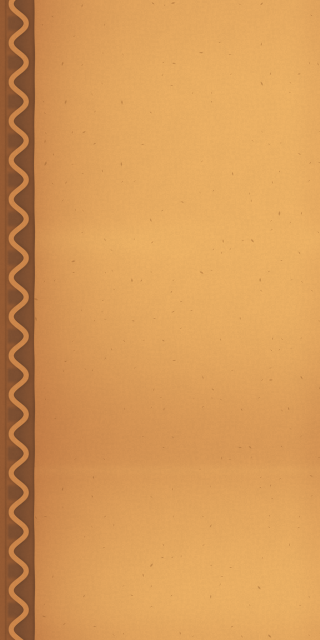
Write a Shadertoy shader that draws this background.

```glsl
// Warm kraft paper sheet with a corrugated cardboard edge along the left.
// Broad gaussian shading lights the sheet; a sine ribbon forms the flute,
// and layered sines, hashed grain and cellular flecks give the fibre.

#define SPINE_WIDTH 0.0540
#define WAVE_PERIOD 0.0611
#define WAVE_CREST 0.9635
#define WAVE_CENTER 0.0292
#define WAVE_AMPLITUDE 0.0117
#define RIBBON_HALF 0.0041
#define GRAIN_AMOUNT 0.035
#define FLECK_CELLS 65.0

const float TAU = 6.2831853;
const vec3 PAPER_LIGHT = vec3(0.920, 0.690, 0.390);
const vec3 PAPER_SHADE = vec3(0.765, 0.490, 0.275);
const vec3 RIBBON = vec3(0.800, 0.525, 0.290);
const vec3 SPINE_BROWN = vec3(0.585, 0.355, 0.200);
const vec3 SPINE_DARK = vec3(0.470, 0.300, 0.190);
const vec3 FLECK = vec3(0.570, 0.350, 0.160);

float hash(vec2 p) {
    vec3 q = fract(vec3(p.xyx) * 0.1031);
    q += dot(q, q.yzx + 33.33);
    return fract((q.x + q.y) * q.z);
}

float bell(float x, float center, float width) {
    float d = (x - center) / width;
    return exp(-d * d);
}

// Fine grain plus faint woven fibres, centred on zero.
float paperGrain(vec2 p) {
    float fine = hash(floor(p * 512.0)) - 0.5;
    float coarse = hash(floor(p * 210.0) + 71.0) - 0.5;
    float weave = sin(p.x * 730.0 + 2.0 * sin(p.y * 67.0))
                + sin(p.y * 810.0 + 2.0 * sin(p.x * 83.0));
    float mottle = sin(p.x * 61.0 + 3.0 * sin(p.y * 29.0))
                 * sin(p.y * 47.0 + 2.0 * sin(p.x * 37.0));
    return 0.55 * fine + 0.25 * coarse + 0.07 * weave + 0.12 * mottle;
}

// Sparse tilted specks, at most one in each cell.
float flecks(vec2 p, float px) {
    vec2 cell = floor(p * FLECK_CELLS);
    float seed = hash(cell + 13.0);
    vec2 center = 0.3 + 0.4 * vec2(hash(cell + 3.0), hash(cell + 29.0));
    vec2 d = fract(p * FLECK_CELLS) - center;
    float angle = TAU * hash(cell + 47.0);
    d = mat2(cos(angle), -sin(angle), sin(angle), cos(angle)) * d;
    float size = mix(0.035, 0.11, pow(hash(cell + 61.0), 4.0));
    float dist = length(d * vec2(0.6, 1.3)) - size;
    float soft = px * FLECK_CELLS;
    return step(0.87, seed) * (1.0 - smoothstep(-soft, soft, dist));
}

// Sheet light: shaded left side, a dim band below and a pale fold above it.
vec3 paperColor(vec2 uv) {
    float reach = 0.19 + 0.05 * bell(uv.y, 0.35, 0.14)
                - 0.04 * bell(uv.y, 0.60, 0.06);
    float left = exp(-max(uv.x - 0.10, 0.0) / reach);
    float band = uv.y > 0.30 ? bell(uv.y, 0.30, 0.14) : bell(uv.y, 0.30, 0.08);
    float shade = 0.80 * left + 0.43 * band * (1.0 - 0.45 * left);
    shade += 0.13 * smoothstep(0.85, 1.0, uv.y);
    shade += 0.15 * bell(uv.y, 0.0, 0.035);
    shade += 0.12 * smoothstep(0.90, 1.0, uv.x);
    shade += 0.10 * bell(uv.y, 0.18, 0.06);
    shade -= 0.10 * bell(uv.y, 0.625, 0.022);
    shade -= 0.07 * bell(uv.y, 0.265, 0.008);
    return mix(PAPER_LIGHT, PAPER_SHADE, clamp(shade, 0.0, 1.0));
}

// Hollow spine with shaded pockets on either side of the wavy ribbon.
vec3 spineColor(vec2 p, float px) {
    float phase = TAU * (p.y - WAVE_CREST) / WAVE_PERIOD;
    float offset = p.x - WAVE_CENTER - WAVE_AMPLITUDE * cos(phase);
    float slope = WAVE_AMPLITUDE * TAU / WAVE_PERIOD * sin(phase);
    float dist = abs(offset) / sqrt(1.0 + slope * slope) - RIBBON_HALF;

    float inside = smoothstep(0.009, 0.015, p.x);
    float rightSide = smoothstep(-px, px, offset);
    float pocket = mix(0.85 * smoothstep(0.0, 0.8, cos(phase)), 0.60, rightSide);
    pocket += 0.35 * rightSide * bell(p.x, 0.030, 0.010);
    vec3 color = mix(SPINE_BROWN, SPINE_DARK, clamp(inside * pocket, 0.0, 1.0));
    color *= 1.0 - 0.10 * bell(p.x, 0.009, 0.0015);
    color *= 1.0 - 0.12 * bell(p.x, SPINE_WIDTH, 0.003);
    color *= 1.0 - 0.13 * exp(-max(dist, 0.0) / 0.0025);
    return mix(color, RIBBON, 1.0 - smoothstep(-px, px, dist));
}

void mainImage(out vec4 fragColor, in vec2 fragCoord) {
    vec2 uv = fragCoord / iResolution.xy;
    vec2 p = fragCoord / iResolution.y;
    float px = 0.75 / iResolution.y;

    vec3 paper = mix(paperColor(uv), FLECK, 0.40 * flecks(p, px));
    vec3 spine = spineColor(p, px);

    // Slightly uneven cut where the sheet meets the spine
    float cut = SPINE_WIDTH + 0.0005 * sin(p.y * 23.0) + 0.0003 * sin(p.y * 91.0);
    vec3 color = mix(spine, paper, smoothstep(-px, px, p.x - cut));

    color *= 1.0 + GRAIN_AMOUNT * paperGrain(p);
    fragColor = vec4(clamp(color, 0.0, 1.0), 1.0);
}
```
